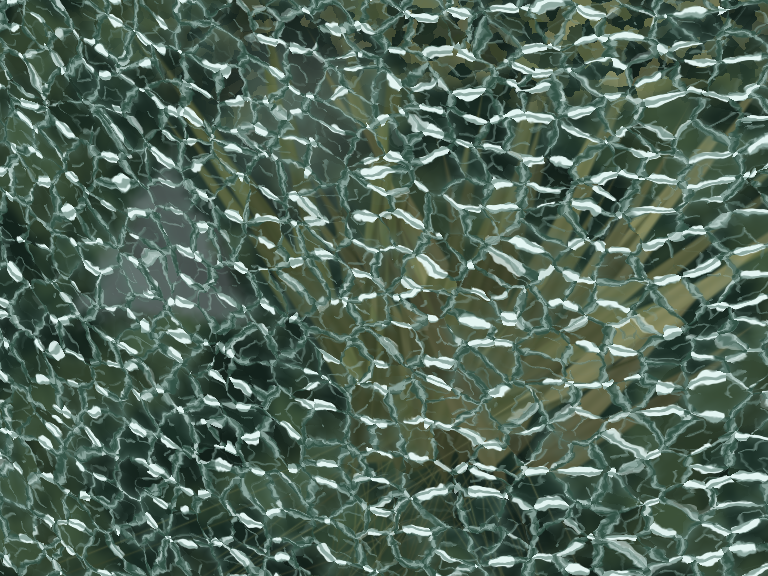
This texture is drawn by a Shadertoy shader. Its source:

```glsl
const vec3 SHADE = vec3(0.09, 0.16, 0.13);
const vec3 MOSS = vec3(0.22, 0.30, 0.21);
const vec3 OLIVE = vec3(0.31, 0.36, 0.22);
const vec3 STRAW = vec3(0.50, 0.51, 0.36);
const vec3 STONE = vec3(0.34, 0.39, 0.38);
const vec3 DEEP_GLASS = vec3(0.20, 0.33, 0.28);
const vec3 GLASS = vec3(0.34, 0.46, 0.42);
const vec3 PALE_GLASS = vec3(0.56, 0.67, 0.64);
const vec3 GLINT = vec3(0.89, 0.96, 0.95);
const float CELLS = 20.0;      // cracks per canvas height
const float JITTER = 1.0;
const float REFRACTION = 0.03;
const float GLINT_SHARE = 0.85;
const int BLADES = 40;

vec2 hash2(vec2 p) {
    vec3 q = fract(p.xyx * vec3(0.1031, 0.1030, 0.0973));
    q += dot(q, q.yzx + 33.33);
    return fract((q.xx + q.yz) * q.zy);
}

// Layered sines, roughly -1 to 1
float waves(vec2 p) {
    float sum = 0.0, amp = 0.5;
    for (int i = 0; i < 4; i++) {
        sum += amp * sin(p.x + 1.7 * sin(p.y * 0.9));
        p = mat2(1.6, 1.2, -1.2, 1.6) * p + 2.3;
        amp *= 0.6;
    }
    return sum;
}

struct Crack {
    float dist, side, along, level;
    vec2 cell, edge;
};

// Cellular borders, with coordinates along and across the closest one
Crack findCrack(vec2 q) {
    vec2 base = floor(q), f = q - base, nearest = vec2(0.0), home = vec2(0.0);
    float best = 8.0;
    for (int j = -1; j <= 1; j++)
    for (int i = -1; i <= 1; i++) {
        vec2 g = vec2(i, j);
        vec2 r = g + 0.5 + JITTER * (hash2(base + g) - 0.5) - f;
        if (dot(r, r) < best) { best = dot(r, r); nearest = r; home = g; }
    }
    Crack c = Crack(8.0, 0.0, 0.0, 0.0, base + home, vec2(0.0));
    for (int j = -2; j <= 2; j++)
    for (int i = -2; i <= 2; i++) {
        vec2 g = home + vec2(i, j);
        vec2 r = g + 0.5 + JITTER * (hash2(base + g) - 0.5) - f;
        vec2 gap = r - nearest, middle = 0.5 * (r + nearest);
        if (dot(gap, gap) < 0.0001) continue;
        vec2 n = normalize(gap);
        float d = dot(middle, n);
        if (d < c.dist) {
            n = n.y < 0.0 ? -n : n;
            c.dist = d;
            c.side = -dot(middle, n);
            c.along = -dot(middle, vec2(n.y, -n.x));
            c.level = n.y;
            c.edge = 2.0 * base + home + g;
        }
    }
    return c;
}

// Shrubs, a grey stone and a fan of long leaves behind the pane
vec3 garden(vec2 p) {
    vec3 col = mix(SHADE, MOSS, smoothstep(-0.5, 0.7, waves(p * 11.0)));
    vec2 s = p - vec2(0.29, 0.55);
    float stone = smoothstep(0.12, 0.07, max(abs(s.x) + 0.5 * s.y, -s.y) + 0.015 * waves(p * 30.0));
    vec2 m = (p - vec2(0.52, 0.82)) / vec2(0.14, 0.2);
    col = mix(col, STONE, max(stone, 0.6 * exp(-dot(m, m))));

    for (int i = 0; i < BLADES; i++) {
        vec2 h = hash2(vec2(i, 7));
        float lean = mix(-0.6, 1.25, fract(float(i) * 0.618));
        vec2 dir = vec2(sin(lean), cos(lean));
        vec2 d = p - vec2(0.60 + 0.3 * h.x, 0.14 + 0.16 * h.y);
        float along = dot(d, dir) / mix(0.45, 0.85, h.y);
        float across = dot(d, vec2(dir.y, -dir.x)) + 0.04 * h.x * along * along;
        float width = 0.034 * (1.0 - along) * smoothstep(0.0, 0.25, along);
        float rib = 0.5 + 0.5 * sin(across * 260.0 + h.x * 6.0);
        vec3 leaf = mix(OLIVE, STRAW, h.x * h.x * 0.8 + 0.2 * rib) * mix(0.7, 1.0, h.y);
        col = mix(col, leaf, smoothstep(0.004, -0.004, abs(across) - width));
    }

    vec2 ruffle = 0.4 * vec2(waves(p * 45.0), waves(p.yx * 45.0));
    vec2 leafHue = hash2(findCrack(p * 40.0 + ruffle).cell);
    vec3 shrub = mix(SHADE, mix(OLIVE, STRAW, leafHue.y), smoothstep(0.2, 0.9, leafHue.x));
    float top = smoothstep(0.8, 0.93, p.y + 0.08 * waves(p * 8.0)) * smoothstep(0.0, 0.8, p.x);
    return mix(col, shrub, top);
}

void mainImage(out vec4 fragColor, in vec2 fragCoord) {
    vec2 p = fragCoord / iResolution.y;
    float aa = max(0.7 * CELLS / iResolution.y, 0.03);

    // Cracks sag to the right on the left side and flatten on the right
    float sag = p.x * (0.5 - 0.23 * p.x);
    vec2 q = vec2(p.x * (CELLS - 2.7 * p.x), (p.y + sag) * CELLS);
    q += 0.17 * vec2(waves(q.yx * 1.5), waves(q * 1.5 + 4.0));
    float grain = waves(q * 4.0);
    float patchy = waves(q * 1.1 + 9.0);

    Crack crack = findCrack(q);
    Crack splinter = findCrack(q * 2.1 + 7.3 + 0.15 * grain);
    vec2 e = hash2(crack.edge), pane = hash2(crack.cell + 31.0);
    vec2 chip = hash2(splinter.cell + 11.0);

    // View through the pane, veiled near the cracks
    vec3 col = garden(p + (pane - 0.5) * REFRACTION) * mix(0.75, 1.15, pane.x);
    float veil = exp(-5.0 * crack.dist) * smoothstep(-0.7, 0.7, patchy + chip.x - 0.5);
    col = mix(col, GLASS, 0.75 * veil);
    float thread = smoothstep(0.13, 0.02, splinter.dist) * smoothstep(0.45, 0.9, hash2(splinter.edge).x);
    col = mix(col, mix(GLASS, PALE_GLASS, chip.y), 0.6 * thread);

    // Chipped, faceted glass along each crack
    float width = mix(0.03, 0.14, e.x) + 0.06 * grain + 0.07 * (chip.x - 0.4);
    float body = smoothstep(width + aa, width - aa, crack.dist);
    float facet = 0.5 + 0.5 * sin(crack.side * 22.0 + crack.along * 3.0 + e.y * 6.3 + 2.4 * grain + 2.5 * chip.y);
    vec3 glass = mix(DEEP_GLASS, GLASS, smoothstep(0.0, 0.4, facet));
    glass = mix(glass, PALE_GLASS, smoothstep(0.68, 0.98, facet));
    glass = mix(glass, GLINT, 0.7 * smoothstep(0.86, 0.97, chip.y) * smoothstep(0.5, 0.9, facet));
    col = mix(col, glass, 0.9 * body);

    // Bright tapered chips on the level cracks, longer to the right
    vec2 k = hash2(crack.edge + 57.0);
    float reach = mix(0.13, 0.42, smoothstep(0.2, 1.1, p.x)) * mix(0.5, 1.3, k.x);
    float slide = crack.along - 0.3 * (k.y - 0.5);
    float radius = mix(0.08, 0.2, e.x) + 0.06 * grain - 0.06 * abs(slide);
    float offset = crack.side - 0.16 * (k.y - 0.5) + 0.12 * (k.x - 0.5) * slide;
    float shape = length(vec2(max(abs(slide) - reach, 0.0), offset));
    float lit = smoothstep(0.6, 0.85, crack.level) * step(e.y, GLINT_SHARE);
    float streak = smoothstep(-0.8, 0.2, sin(offset * 24.0 + k.x * 6.3 + 1.2 * grain));
    vec3 shine = mix(PALE_GLASS, GLINT, streak);
    col = mix(col, shine, lit * smoothstep(radius + aa, radius - aa, shape));

    fragColor = vec4(col, 1.0);
}
```
